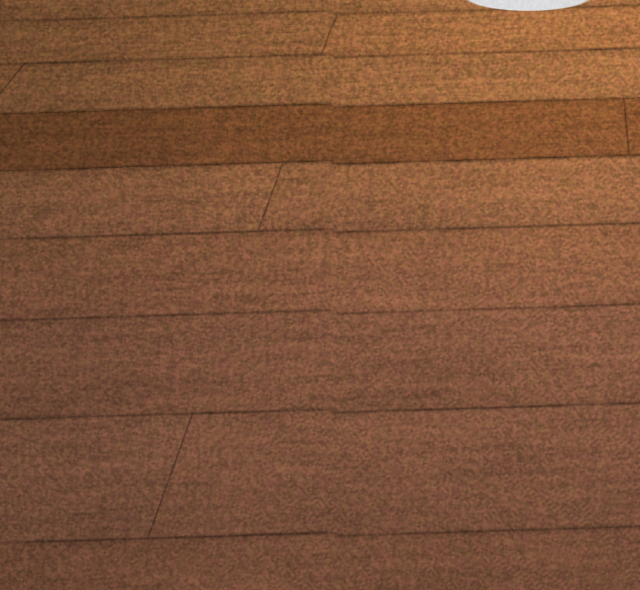
A WebGL 2 fragment shader for this texture:

```glsl
#version 300 es
precision highp float;
uniform vec2 u_resolution;
out vec4 outColor;

#define VANISH vec2(0.946, -1.008)
#define ROW_ORIGIN 15.16
#define ROW_SCALE 15.62
#define TILT 0.031
#define PLANK_LENGTH 1.371
#define SEAM_WIDTH 0.0025
#define DARK_ROW 2.0
#define GRAIN 0.15
#define SPECKLE 0.27
#define WOOD vec3(0.464, 0.309, 0.219)
#define GLOW vec3(0.175, 0.112, 0.068)
#define DISC vec3(0.86, 0.86, 0.87)

vec2 hash2(vec2 p) {
  vec2 q = vec2(dot(p, vec2(127.1, 311.7)), dot(p, vec2(269.5, 183.3)));
  return fract(sin(q) * 43758.55);
}

// Distance to the nearest scattered point, centred near zero
float cellular(vec2 p) {
  vec2 cell = floor(p), local = fract(p);
  float nearest = 4.0;
  for (int j = -1; j <= 1; j++) {
    for (int i = -1; i <= 1; i++) {
      vec2 offset = vec2(i, j);
      vec2 delta = offset + hash2(cell + offset) - local;
      nearest = min(nearest, dot(delta, delta));
    }
  }
  return sqrt(nearest) - 0.5;
}

// Smooth lattice noise, centred on zero
float softNoise(vec2 p) {
  vec2 cell = floor(p), f = fract(p);
  f = f * f * (3.0 - 2.0 * f);
  float low = mix(hash2(cell).x, hash2(cell + vec2(1, 0)).x, f.x);
  float high = mix(hash2(cell + vec2(0, 1)).x, hash2(cell + 1.0).x, f.x);
  return mix(low, high, f.y) - 0.5;
}

// Blurred line that keeps at least a pixel of softness
float softLine(float dist, float width, float pixel) {
  float w = max(width, 0.8 * pixel);
  return exp(-dist * dist / (w * w));
}

// Long wavering bands, streaks and short dark pores
float woodGrain(vec2 floorPos, float seed) {
  vec2 q = floorPos + vec2(seed * 7.0, seed * 3.0);
  float bend = sin(q.x * 8.0 + seed * 20.0) + 0.5 * sin(q.x * 23.0 + q.y * 5.0);
  q.y += 0.025 * bend;
  float broad = cellular(q * vec2(5.0, 4.0));
  float bands = softNoise(q * vec2(7.0, 10.0));
  float streaks = softNoise(q * vec2(19.0, 21.0));
  float fibres = softNoise(q * vec2(50.0, 36.0) + 9.0);
  float pores = smoothstep(0.1, 0.45, fibres) * smoothstep(-0.1, 0.3, streaks);
  return 0.45 * bands - 0.4 * broad - 0.5 * streaks - 0.42 * fibres - 0.25 * pores;
}

void main() {
  float pixel = 1.0 / u_resolution.y;
  vec2 pos = gl_FragCoord.xy * pixel;
  pos.y = 1.0 - pos.y;

  // Perspective floor, with a slight slip between its two halves
  float slip = 0.006 * (smoothstep(0.561, 0.567, pos.x) - 0.5);
  float down = pos.y + TILT * (pos.x - 0.542) - slip;
  float depth = down - VANISH.y;
  float along = (pos.x - VANISH.x) / depth;
  float across = ROW_ORIGIN - ROW_SCALE / depth;

  // Rows staggered by a third of a plank
  float row = floor(across);
  float run = along / PLANK_LENGTH + 0.265 + row / 3.0;
  float plank = floor(run);
  vec2 tone = hash2(vec2(row + 11.0, plank + 5.0));

  // Distances to the long seams and to the end joints
  float rowFract = fract(across);
  float seamDist = min(rowFract, 1.0 - rowFract) * depth * depth / ROW_SCALE;
  float runFract = fract(run);
  float jointDist = min(runFract, 1.0 - runFract) * PLANK_LENGTH * depth * 0.94;

  // Lamp glow at the upper right, fading toward the near edge
  vec2 toGlow = (pos - vec2(1.04, 0.05)) / vec2(0.60, 0.50);
  float glow = exp(-dot(toGlow, toGlow));
  vec3 color = WOOD + GLOW * glow;
  color *= mix(1.02, 0.92, smoothstep(0.55, 1.0, pos.y));
  color *= 0.94 + 0.09 * smoothstep(0.0, 0.5, pos.x);
  color.b *= mix(0.87, 1.05, smoothstep(0.1, 0.6, pos.y));

  // Plank shade and hue
  color *= 0.97 + 0.06 * tone.x;
  color *= 1.0 + (tone.y - 0.5) * vec3(0.01, 0.03, 0.06);
  float darkRow = 1.0 - step(0.5, abs(row - DARK_ROW));
  color *= mix(vec3(1.0), vec3(0.86, 0.81, 0.75), darkRow);

  // Grain, then speckle from a turned and a straight layer, slightly tinted
  float grain = woodGrain(vec2(along, across), tone.x);
  vec2 turned = mat2(0.8, 0.6, -0.6, 0.8) * pos;
  float speckle = softNoise(turned * 250.0) + 0.6 * softNoise(pos * vec2(190.0, 270.0));
  float tint = softNoise(turned.yx * 130.0);
  color *= 1.0 + GRAIN * grain + SPECKLE * speckle;
  color *= 1.0 + tint * vec3(0.04, -0.03, 0.08);

  // Faint blurred seams, worn unevenly and broken at the slip
  float wear = 0.8 + 0.8 * softNoise(vec2(pos.x * 14.0, floor(across + 0.5) * 3.7));
  wear *= 1.0 - 0.6 * softLine(pos.x - 0.564, 0.012, pixel);
  float seam = softLine(seamDist, SEAM_WIDTH, pixel) * wear;
  float joint = softLine(jointDist, SEAM_WIDTH * 0.7, pixel) * step(0.0, row);
  color *= 1.0 - 0.28 * max(seam, joint);
  color *= 1.0 - 0.06 * exp(-seamDist / 0.007);

  // Pale disc cut by the far edge
  float disc = length((pos - vec2(0.895, -0.008)) / vec2(0.106, 0.026)) - 1.0;
  float discMask = 1.0 - smoothstep(-0.04, 0.04 + pixel * 20.0, disc);
  color = mix(color, DISC + 0.04 * speckle, discMask);

  outColor = vec4(clamp(color, 0.0, 1.0), 1.0);
}
```
